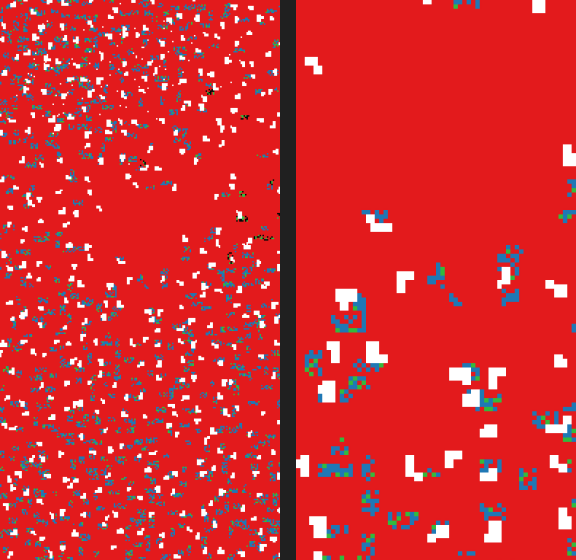
Left, the full canvas; right, a detail of the centre.
This texture is drawn by a Shadertoy shader. Its source:

```glsl
#define CELLS 192.0
#define FLAKE_TILE 13.0
#define SPECK_TILE 8.0
#define SPECK_FILL 0.56
#define GREEN_SHARE 0.2
#define RED vec3(0.89, 0.10, 0.11)
#define WHITE vec3(1.0)
#define BLUE vec3(0.12, 0.47, 0.71)
#define GREEN vec3(0.20, 0.73, 0.24)
#define BLACK vec3(0.02)

// Integer hash: three values in 0..1 per lattice point and seed
vec3 hash3(vec2 p, int seed) {
    uvec3 v = uvec3(ivec3(ivec2(p), seed)) * 1664525u + 1013904223u;
    v.x += v.y * v.z; v.y += v.z * v.x; v.z += v.x * v.y;
    v ^= v >> 16u;
    v.x += v.y * v.z; v.y += v.z * v.x; v.z += v.x * v.y;
    return vec3(v >> 8u) / 16777216.0;
}

// Soft round zone used to vary density over the canvas
float zone(vec2 p, vec2 centre, vec2 radius) {
    vec2 d = (p - centre) / radius;
    return exp(-dot(d, d));
}

float inBox(vec2 d, vec2 corner, vec2 size) {
    vec2 e = step(corner, d) * step(d, corner + size - 1.0);
    return e.x * e.y;
}

float flakeDensity(vec2 p) {
    return 0.86 + 0.2 * smoothstep(1.4, 1.8, p.y)
         - 0.75 * zone(p, vec2(0.42, 1.13), vec2(0.22, 0.15))
         - 0.5 * zone(p, vec2(0.8, 1.3), vec2(0.25, 0.2));
}

float speckDensity(vec2 p) {
    return 0.62 + 0.45 * zone(p, vec2(0.1, 1.78), vec2(0.35, 0.25))
         - 0.6 * zone(p, vec2(0.4, 1.18), vec2(0.32, 0.2))
         - 0.3 * zone(p, vec2(0.75, 1.55), vec2(0.35, 0.25));
}

// Blocky flakes: a bar with a smaller block on its side
float flakes(vec2 cell) {
    float hit = 0.0;
    vec2 tile = floor(cell / FLAKE_TILE);
    for (int j = -1; j <= 1; j++)
    for (int i = -1; i <= 1; i++) {
        vec2 id = tile + vec2(i, j);
        vec3 place = hash3(id, 1), form = hash3(id, 2), side = hash3(id, 3);
        if (place.z > flakeDensity(id * FLAKE_TILE / CELLS)) continue;
        vec2 d = cell - floor((id + 0.1 + 0.8 * place.xy) * FLAKE_TILE);
        d *= sign(side.xy - 0.5);
        if (form.z > 0.55) d = d.yx;
        vec2 bar = floor(vec2(2.0, 3.0) + form.xy * vec2(2.0, 3.0));
        vec2 block = vec2(1.0 + floor(side.z * 2.0), 2.0);
        float slide = floor(fract(side.z * 7.0) * bar.y) - 1.0;
        hit = max(hit, inBox(d, vec2(0.0), bar));
        hit = max(hit, inBox(d, vec2(bar.x, slide), block));
    }
    return hit;
}

// Broken clusters of single cells, mostly blue, dark in one zone
vec3 specks(vec2 cell) {
    vec3 colour = RED;
    vec3 grain = hash3(cell, 4);
    vec2 tile = floor(cell / SPECK_TILE);
    for (int j = -1; j <= 1; j++)
    for (int i = -1; i <= 1; i++) {
        vec2 id = tile + vec2(i, j);
        vec3 place = hash3(id, 5), form = hash3(id, 6);
        vec2 p = id * SPECK_TILE / CELLS;
        float darkZone = zone(p, vec2(0.82, 1.32), vec2(0.28, 0.2));
        if (place.z > speckDensity(p) - 0.35 * darkZone) continue;
        vec2 d = cell - floor((id + place.xy) * SPECK_TILE);
        if (form.z > 0.7) d = d.yx;
        vec2 size = floor(vec2(4.0, 3.0) + form.xy * vec2(5.0, 2.0));
        if (inBox(d, vec2(0.0), size) * SPECK_FILL < grain.x) continue;
        bool dark = fract(form.z * 13.0) < 0.75 * darkZone;
        float green = dark ? 0.4 : GREEN_SHARE;
        colour = grain.y < green ? GREEN : (dark ? BLACK : BLUE);
    }
    return colour;
}

vec3 cellColour(vec2 cell) {
    float dust = step(hash3(cell, 7).x,
        0.012 * zone(cell / CELLS, vec2(0.4, 1.75), vec2(0.3, 0.2)));
    return mix(specks(cell), WHITE, max(flakes(cell), dust));
}

void mainImage(out vec4 fragColor, in vec2 fragCoord) {
    // Area-weighted blend of the four cells around the nearest corner
    float pixel = CELLS / iResolution.x;
    vec2 p = fragCoord * pixel;
    vec2 corner = floor(p + 0.5);
    vec2 w = clamp((p - corner) / pixel + 0.5, 0.0, 1.0);
    vec3 low = mix(cellColour(corner - 1.0), cellColour(corner - vec2(0.0, 1.0)), w.x);
    vec3 high = mix(cellColour(corner - vec2(1.0, 0.0)), cellColour(corner), w.x);
    fragColor = vec4(mix(low, high, w.y), 1.0);
}
```
